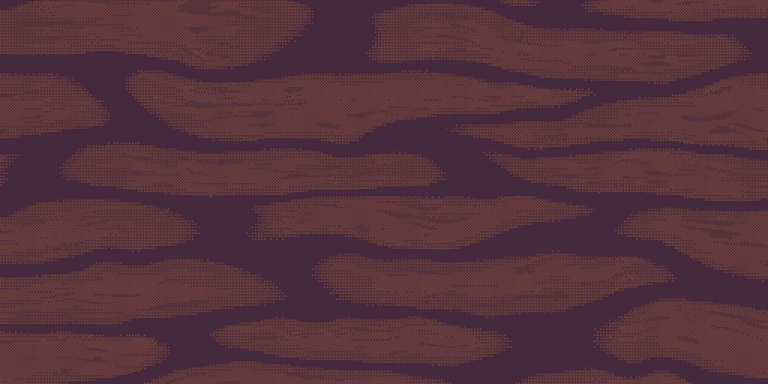
This texture is drawn by a Shadertoy shader. Its source:

```glsl
// Long flat islands of dusk cloud, brown on plum, covered in a fine dot grid.
// Stretched, warped Voronoi cells give the islands; thin streaks break up
// their cores; an ordered 4x4 dither sets the edges and the density of dots.

#define PLUM        vec3(0.27, 0.16, 0.24)
#define CLOUD       vec3(0.34, 0.20, 0.23)
#define DOT         vec3(0.42, 0.25, 0.23)
#define DOT_ROWS    256.0             // dither cells per canvas height
#define CLOUD_SIZE  vec2(1.0, 0.16)   // mean island pitch, canvas heights
#define JITTER      0.72              // scatter of the island centres
#define ROUNDNESS   14.0              // lower is rounder
#define EDGE_LEVEL  0.083             // half width of the gaps
#define CORE_LEVEL  0.19              // depth where the dense core starts
#define STREAK_GRAIN vec2(9.0, 19.0)  // streak frequency along and across
#define STREAK_DEPTH 0.13
#define BEAT_PITCH  0.125             // spacing of the crisp patches of dots

float hash(vec2 p) {
    vec3 v = fract(vec3(p.xyx) * 0.1031);
    v += dot(v, v.yzx + 33.33);
    return fract((v.x + v.y) * v.z);
}

// Smooth value noise from -1 to 1
float noise(vec2 p) {
    vec2 i = floor(p), f = fract(p);
    f = f * f * (3.0 - 2.0 * f);
    float low = mix(hash(i), hash(i + vec2(1, 0)), f.x);
    float high = mix(hash(i + vec2(0, 1)), hash(i + vec2(1, 1)), f.x);
    return 2.0 * mix(low, high, f.y) - 1.0;
}

// Island centre of a grid cell, with alternate rows staggered
vec2 islandCentre(vec2 cell) {
    vec2 scatter = vec2(hash(cell + 7.3), hash(cell + 41.7)) - 0.5;
    return cell + 0.5 + vec2(0.5 * mod(cell.y, 2.0), 0.0) + JITTER * scatter;
}

// x: rounded distance to the island border, y: random value of the island
vec2 island(vec2 q) {
    vec2 base = floor(q), home = base, centre = base;
    float nearest = 1e5;
    for (int j = -2; j <= 2; j++)
    for (int i = -2; i <= 2; i++) {
        vec2 cell = base + vec2(i, j);
        vec2 c = islandCentre(cell);
        float d = dot(c - q, c - q);
        if (d < nearest) { nearest = d; home = cell; centre = c; }
    }
    // Soft minimum over the bisectors with all neighbours
    float sum = 0.0;
    for (int j = -2; j <= 2; j++)
    for (int i = -2; i <= 2; i++) {
        if (i == 0 && j == 0) continue;
        vec2 c = islandCentre(home + vec2(i, j));
        float d = dot(0.5 * (centre + c) - q, normalize(c - centre));
        sum += exp(-ROUNDNESS * d);
    }
    return vec2(-log(sum) / ROUNDNESS, hash(home + 93.1));
}

// x: cover of the cloud body, y: density of the dots on it
vec2 cloudTone(vec2 p) {
    vec2 q = p / CLOUD_SIZE + vec2(3.0, 5.0);
    q.y += 0.24 * noise(p * vec2(3.5, 5.0) + 11.0);
    q.y += 0.07 * noise(p * vec2(11.0, 13.0) + 29.0);
    q.x += 0.10 * noise(p * vec2(3.0, 9.0) + 53.0);
    vec2 cloud = island(q);

    float edge = cloud.x + 0.03 * noise(p * vec2(5.0, 11.0) + 71.0);
    float body = smoothstep(-0.025, 0.025, edge - EDGE_LEVEL);

    float grain = noise(vec2(p.x, q.y) * STREAK_GRAIN + 17.0);
    float depth = cloud.x * mix(0.7, 1.3, cloud.y) + STREAK_DEPTH * grain;
    float core = smoothstep(-0.02, 0.02, depth - CORE_LEVEL);

    // Thin dashes without dots inside the core
    float dash = noise(vec2(p.x, q.y) * STREAK_GRAIN * 1.3 + 83.0);
    dash = smoothstep(0.45, 0.6, dash) * smoothstep(0.16, 0.22, cloud.x);
    return vec2(body, 0.25 * (1.0 + core) * (1.0 - dash));
}

// Ordered dither thresholds
float bayer2(vec2 a) { return fract(0.5 * a.x + 0.75 * a.y * a.y); }
float bayer4(vec2 a) { return bayer2(a) + 0.25 * bayer2(floor(0.5 * a)); }

void mainImage(out vec4 fragColor, in vec2 fragCoord) {
    // Four samples per pixel smooth the dots at any canvas size
    vec3 colour = vec3(0.0);
    for (int k = 0; k < 4; k++) {
        vec2 offset = 0.5 * vec2(k % 2, k / 2) - 0.25;
        vec2 dotCell = floor((fragCoord + offset) * DOT_ROWS / iResolution.y);
        vec2 p = (dotCell + 0.5) / DOT_ROWS;
        vec2 tone = cloudTone(p);
        float threshold = bayer4(dotCell) + 0.03;

        // Dots grow crisp and faint again in a slow regular beat
        vec2 beat = 0.5 + 0.5 * cos(6.2832 * p / BEAT_PITCH);
        float strength = mix(0.8, 1.35, 0.5 * (beat.x + beat.y));
        vec3 ink = mix(CLOUD, DOT, strength * step(threshold, tone.y));
        colour += 0.25 * mix(PLUM, ink, step(threshold, tone.x));
    }
    fragColor = vec4(colour, 1.0);
}
```
